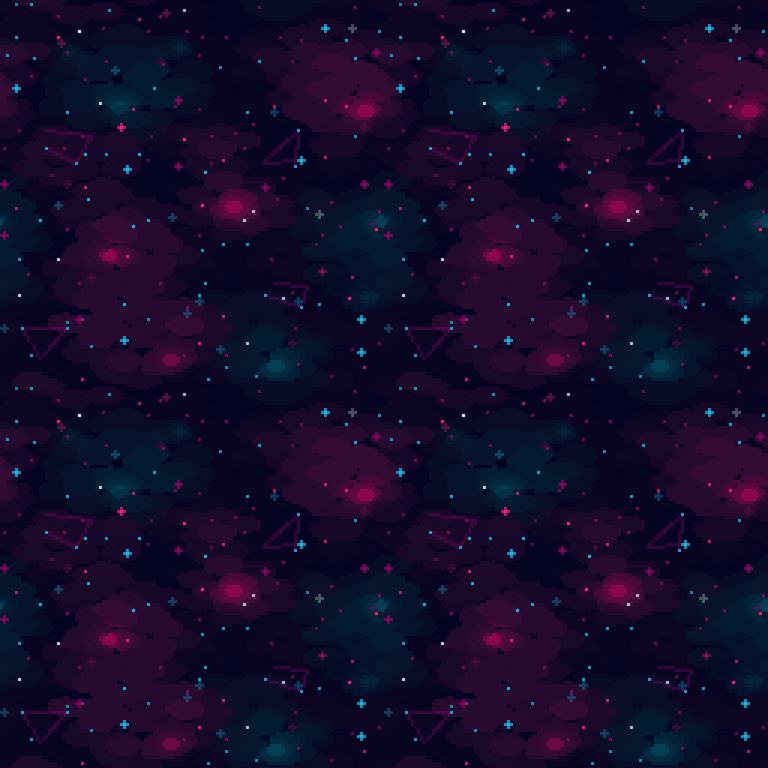
Give the GLSL for this texture, as a WebGL 2 fragment shader.

```glsl
#version 300 es
precision highp float;
// Seamless pixel-art night sky: magenta and teal nebulae, stars and constellations.

uniform vec2 u_resolution;
out vec4 outColor;

const float REPEATS = 2.0;   // tiles across and down
const float GRID = 128.0;    // square cells along one tile
const vec3 NAVY = vec3(0.015, 0.012, 0.135);
const vec3 PLUM = vec3(0.070, 0.030, 0.140);
const vec3 MAGENTA_MID = vec3(0.205, 0.045, 0.205);
const vec3 MAGENTA_CORE = vec3(0.62, 0.02, 0.33);
const vec3 TEAL_MID = vec3(0.012, 0.105, 0.190);
const vec3 TEAL_CORE = vec3(0.01, 0.27, 0.36);
const vec3 CYAN = vec3(0.08, 0.72, 0.88);
const vec3 PINK = vec3(0.95, 0.12, 0.46);
const vec3 PURPLE = vec3(0.55, 0.01, 0.38);
const vec3 WHITE = vec3(0.85, 0.97, 1.0);

vec3 hash3(vec2 cell, float seed) {
  uvec3 v = uvec3(vec3(cell, seed)) * 1664525u + 1013904223u;
  for (int i = 0; i < 2; i++) {
    v.x += v.y * v.z; v.y += v.z * v.x; v.z += v.x * v.y;
    v ^= v >> 16u;
  }
  return vec3(v >> 16u) / 65536.0;
}

// Shortest offset between two points of the repeating tile.
vec2 wrapOffset(vec2 d) { return mod(d + 0.5 * GRID, GRID) - 0.5 * GRID; }

float gradientDot(vec2 corner, vec2 offset, vec2 period, float seed) {
  float a = 6.2832 * hash3(mod(corner, period), seed).x;
  return dot(vec2(cos(a), sin(a)), offset);
}

// Gradient noise that wraps after a whole number of lattice cells.
float noise(vec2 p, vec2 period, float seed) {
  vec2 i = floor(p), f = p - i, u = f * f * (3.0 - 2.0 * f), e = vec2(1, 0);
  return mix(mix(gradientDot(i, f, period, seed), gradientDot(i + e, f - e, period, seed), u.x),
             mix(gradientDot(i + e.yx, f - e.yx, period, seed),
                 gradientDot(i + 1.0, f - 1.0, period, seed), u.x), u.y);
}

float cloud(vec2 p, vec2 centre, vec2 radius) {
  vec2 d = wrapOffset(p - centre) / radius;
  return max(0.0, 1.0 - dot(d, d));
}

// Two-step bright heart of a nebula.
float core(vec2 p, vec2 centre, float radius) {
  float d = length(wrapOffset(p - centre) * vec2(1.0, 1.4));
  return step(d, radius) * 1.4 + step(d, radius * 1.9) * 0.6 + step(d, radius * 3.0) * 0.5;
}

// Density of magenta, teal and backdrop haze.
vec3 skyDensity(vec2 p) {
  float red = cloud(p, vec2(115, 98), vec2(31, 25)) + cloud(p, vec2(38, 46), vec2(27, 21))
    + cloud(p, vec2(53, 17), vec2(23, 20)) + 0.6 * cloud(p, vec2(28, 20), vec2(16, 14))
    + cloud(p, vec2(79, 60), vec2(18, 13)) + 0.5 * cloud(p, vec2(28, 76), vec2(28, 12))
    + 0.7 * cloud(p, vec2(73, 77), vec2(12, 10)) + 0.4 * cloud(p, vec2(25, 0), vec2(30, 12));
  float teal = cloud(p, vec2(42, 100), vec2(30, 20)) + cloud(p, vec2(123, 48), vec2(24, 26))
    + cloud(p, vec2(92, 7), vec2(19, 14)) + 0.5 * cloud(p, vec2(83, 22), vec2(20, 15));
  vec2 period = vec2(6, 10);
  float n = noise(p / GRID * period, period, 3.0);
  return vec3(min(vec2(red, teal), 1.0) * 3.2 + n * 0.9 - 0.35, 1.4 + n * 3.0);
}

// Flat, overlapping oval puffs, each with one stepped level of density.
vec3 puffLevels(vec2 p) {
  vec2 size = vec2(8, 4), home = floor(p / size);
  vec3 level = vec3(0.0);
  for (int y = -1; y <= 1; y++) for (int x = -1; x <= 1; x++) {
    vec2 cell = home + vec2(x, y);
    vec3 h = hash3(mod(cell, GRID / size), 7.0);
    vec2 centre = (cell + h.xy) * size;
    if (length((p - centre) / vec2(6.5, 3.2)) < 1.0)
      level = max(level, floor(skyDensity(centre) + 0.7 * h.z));
  }
  return level;
}

vec3 ramp(float level, vec3 low, vec3 mid, vec3 high) {
  float t = level / 3.0;
  return mix(mix(low, mid, min(t, 1.0)), high, clamp(t - 1.0, 0.0, 1.0));
}

// Adds one star per chosen block; arms = 1 gives a plus shape.
vec3 addStars(vec3 base, vec2 p, float block, float chance, float arms, float seed) {
  vec2 cell = floor(p / block);
  vec3 h = hash3(cell, seed), look = hash3(cell, seed + 1.0);
  vec2 d = abs(floor(p) - floor(cell * block + 1.0 + h.xy * (block - 2.0)));
  float reach = d.x + d.y;
  vec3 tint = look.x < 0.45 ? PURPLE : look.x < 0.6 ? PINK : look.x < 0.92 ? CYAN : WHITE;
  float glow = arms > 0.0 ? (look.y < 0.6 ? 0.3 : 1.0 - 0.25 * reach) : 0.7 + 0.3 * look.y;
  return mix(base, tint, step(reach, arms) * step(h.z, chance) * glow);
}

vec2 corner(float i, float seed) {
  vec3 h = hash3(vec2(i, 0), seed);
  float a = i * 1.9 + h.x * 1.5 + seed;
  return floor((5.0 + 5.0 * h.y) * vec2(cos(a), sin(a))) + 0.5;
}

// Thin linked lines with a few star points.
vec3 addConstellation(vec3 base, vec2 p, vec2 centre, float sides, float seed) {
  vec2 d = wrapOffset(p - centre);
  float line = GRID, point = GRID;
  for (float i = 0.0; i < 3.0; i++) {
    vec2 a = corner(i, seed), b = corner(mod(i + 1.0, sides), seed) - a, q = d - a;
    line = min(line, length(q - b * clamp(dot(q, b) / dot(b, b), 0.0, 1.0)));
    if (i < 2.0) point = min(point, length(q));
  }
  return mix(mix(base, PURPLE, 0.35 * step(line, 0.5)), CYAN, 0.85 * step(point, 0.4));
}

vec3 sky(vec2 p) {
  vec3 level = puffLevels(p);
  float red = level.x, teal = level.y;
  red += core(p, vec2(122, 91), 3.0) + core(p, vec2(36, 43), 2.6)
    + core(p, vec2(57, 8), 3.0) + core(p, vec2(78, 59), 2.8);
  teal += core(p, vec2(40, 92), 3.0) + core(p, vec2(60, 112), 2.2) + core(p, vec2(23, 111), 2.4)
    + core(p, vec2(123, 29), 3.0) + core(p, vec2(127, 54), 2.4) + core(p, vec2(92, 6), 3.0);
  vec3 haze = mix(NAVY, PLUM, min(level.z / 3.0, 1.0));
  vec3 color = red >= teal ? ramp(red, haze, MAGENTA_MID, MAGENTA_CORE)
                           : ramp(teal, haze, TEAL_MID, TEAL_CORE);
  color = addConstellation(color, p, vec2(22, 80), 4.0, 2.0);
  color = addConstellation(color, p, vec2(93, 79), 4.0, 5.0);
  color = addConstellation(color, p, vec2(96, 29), 4.0, 9.0);
  color = addConstellation(color, p, vec2(14, 15), 3.0, 12.0);
  color = addStars(color, p, 8.0, 0.5, 0.0, 21.0);
  return addStars(color, p, 16.0, 0.5, 1.0, 31.0);
}

void main() {
  vec3 color = vec3(0.0);
  for (int i = 0; i < 4; i++) {  // four samples smooth the cell edges
    vec2 shift = vec2(i & 1, i >> 1) * 0.5 - 0.25;
    vec2 uv = (gl_FragCoord.xy + shift) / u_resolution;
    color += sky(floor(fract(uv * REPEATS) * GRID) + 0.5);
  }
  outColor = vec4(color / 4.0, 1.0);
}
```
